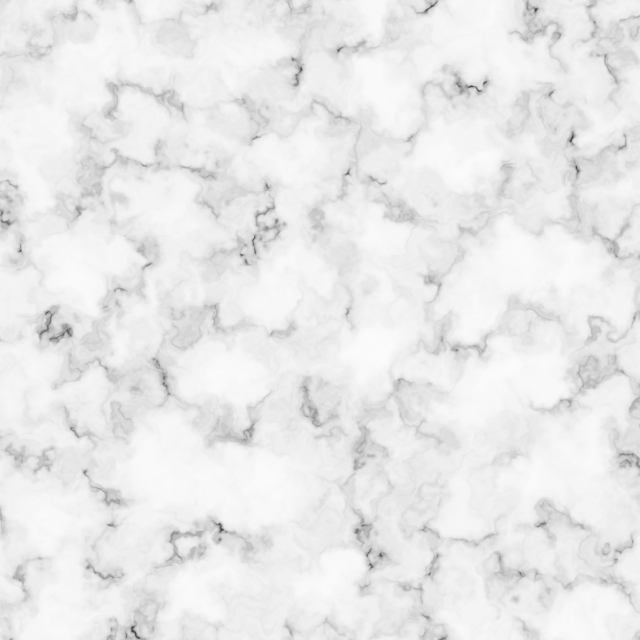
Give the GLSL for this texture, as a WebGL 1 fragment shader.

```glsl
precision highp float;
// White marble with fine, crinkled grey veins and soft cloudy halos.
uniform vec2 u_resolution;

// Rotates and doubles the frequency between octaves.
const mat2 OCTAVE = mat2(1.6, 1.2, -1.2, 1.6);

vec2 hash22(vec2 p) {
  vec3 q = fract(vec3(p.xyx) * vec3(0.1031, 0.1030, 0.0973));
  q += dot(q, q.yzx + 33.33);
  return fract((q.xx + q.yz) * q.zy);
}

float cornerSlope(vec2 cell, vec2 offset) {
  return dot(normalize(hash22(cell) - 0.4999), offset);
}

float gradientNoise(vec2 p) {
  vec2 i = floor(p);
  vec2 f = p - i;
  vec2 u = f * f * f * (f * (f * 6.0 - 15.0) + 10.0);
  vec2 e = vec2(1.0, 0.0);
  float low = mix(cornerSlope(i, f), cornerSlope(i + e, f - e), u.x);
  float high = mix(cornerSlope(i + e.yx, f - e.yx),
                   cornerSlope(i + 1.0, f - 1.0), u.x);
  return mix(low, high, u.y);
}

// Fractal displacement that crinkles the veins.
vec2 crinkle(vec2 p) {
  vec2 sum = vec2(0.0);
  float amplitude = 1.0;
  for (int i = 0; i < 4; i++) {
    sum += amplitude * vec2(gradientNoise(p), gradientNoise(p + 71.3));
    p = OCTAVE * p + 13.7;
    amplitude *= 0.5;
  }
  return sum;
}

// Folded noise: its creases, where the value nears zero, are the veins.
float turbulence(vec2 p) {
  float sum = 0.0;
  float amplitude = 1.0;
  for (int i = 0; i < 5; i++) {
    sum += amplitude * abs(gradientNoise(p));
    p = OCTAVE * p + 19.1;
    amplitude *= 0.5;
  }
  return sum;
}

float marble(vec2 uv) {
  vec2 p = uv * 6.0 + 40.0;
  p += 0.28 * crinkle(p * 3.0);
  float veinDistance = turbulence(p);
  float darkness = 0.03 / (veinDistance + 0.01) - 0.02;
  return 1.0 - clamp(darkness, 0.0, 0.72);
}

void main() {
  float scale = min(u_resolution.x, u_resolution.y);

  // Average four samples per pixel to smooth the thin veins.
  float shade = 0.0;
  for (int y = 0; y < 2; y++) {
    for (int x = 0; x < 2; x++) {
      vec2 jitter = 0.6 * (vec2(float(x), float(y)) - 0.5);
      shade += 0.25 * marble((gl_FragCoord.xy + jitter) / scale);
    }
  }
  gl_FragColor = vec4(vec3(shade), 1.0);
}
```
